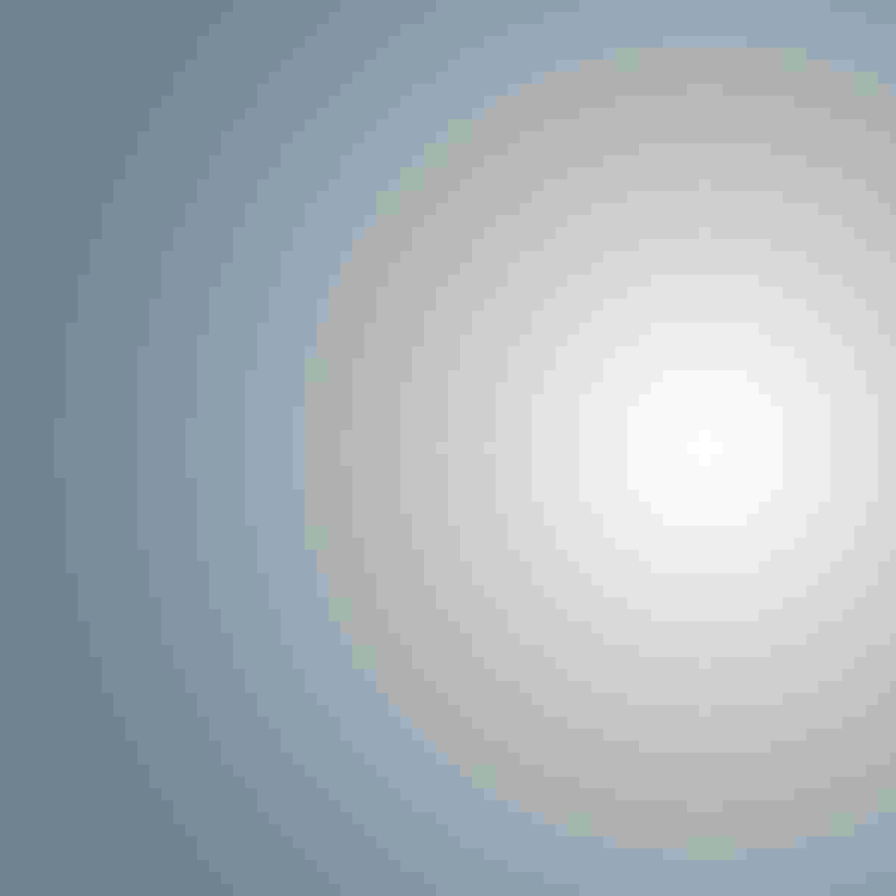
Reproduce this background procedurally as a WebGL 2 fragment shader.

```glsl
#version 300 es
precision highp float;
// A blocky white glow right of centre, with stepped grey rings fading into blue bands.

uniform vec2 u_resolution;
out vec4 outColor;

const float CELLS = 75.0;                 // mosaic cells across the canvas
const vec2 GLOW_CELL = vec2(59.0, 37.0);  // cell at the heart of the glow
const int SAMPLES = 3;                    // antialiasing grid per axis

// Outer radii of the bands, in cells
const float GREY_RADII[8] = float[](6.8, 10.8, 14.6, 18.01, 22.01, 25.6, 30.05, 33.75);
const float BLUE_RADII[5] = float[](34.2, 38.6, 43.05, 47.8, 54.05);

const vec3 GREY_INNER = vec3(0.975);
const vec3 GREY_OUTER = vec3(0.69);
const vec3 BLUE_INNER = vec3(0.63, 0.70, 0.76);
const vec3 BLUE_OUTER = vec3(0.44, 0.515, 0.57);
const vec3 FRINGE = vec3(0.64, 0.72, 0.68);

vec3 greyRing(float radius) {
    float level = 0.0;
    for (int i = 0; i < 7; i++) level += step(GREY_RADII[i], radius);
    return mix(GREY_INNER, GREY_OUTER, level / 7.0);
}

vec3 blueRing(float radius) {
    float level = 0.0;
    for (int i = 0; i < 5; i++) level += step(BLUE_RADII[i], radius);
    return mix(BLUE_INNER, BLUE_OUTER, level / 5.0);
}

// Greenish double-size blocks that straddle the grey and blue border
bool isFringe(vec2 cell) {
    vec2 blockCentre = 2.0 * floor(cell / 2.0) + 0.5;
    float radius = distance(blockCentre, GLOW_CELL);
    return radius > 33.1 && radius < 33.56;
}

vec3 mosaic(vec2 uv) {
    // Columns are shifted by half a cell; rows count down from the top
    vec2 cell = floor(vec2(uv.x, 1.0 - uv.y) * CELLS + vec2(0.5, 0.0));
    float radius = distance(cell, GLOW_CELL);
    if (radius < 1.2) return vec3(1.0);
    if (isFringe(cell)) return FRINGE;
    return radius < GREY_RADII[7] ? greyRing(radius) : blueRing(radius);
}

void main() {
    // Average a small grid of samples to smooth the cell edges
    vec3 color = vec3(0.0);
    for (int y = 0; y < SAMPLES; y++) {
        for (int x = 0; x < SAMPLES; x++) {
            vec2 offset = (vec2(x, y) + 0.5) / float(SAMPLES) - 0.5;
            color += mosaic((gl_FragCoord.xy + offset) / u_resolution);
        }
    }
    outColor = vec4(color / float(SAMPLES * SAMPLES), 1.0);
}
```
